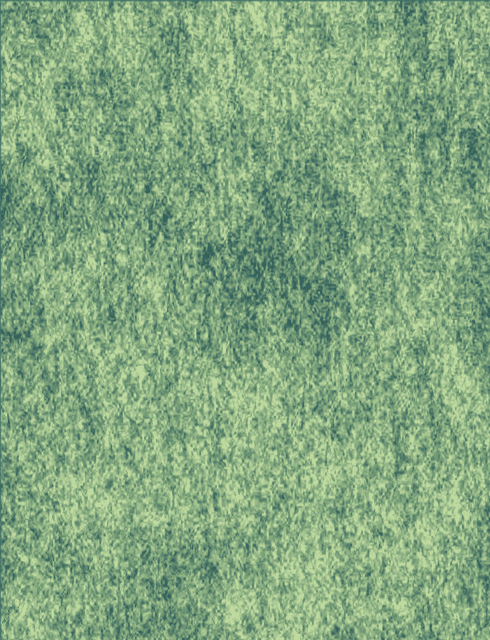
This texture is drawn by a Shadertoy shader. Its source:

```glsl
float hash(vec2 p) {
    return fract(sin(dot(p, vec2(127.1, 311.7))) * 43758.5453);
}

// Value noise, centred on zero
float noise(vec2 p) {
    vec2 cell = floor(p), f = fract(p);
    f = f * f * (3.0 - 2.0 * f);
    float low = mix(hash(cell), hash(cell + vec2(1, 0)), f.x);
    float high = mix(hash(cell + vec2(0, 1)), hash(cell + vec2(1, 1)), f.x);
    return mix(low, high, f.y) - 0.5;
}

// Broad, slightly upright blotches
float clouds(vec2 p) {
    float sum = 0.0, amplitude = 0.5;
    for (int i = 0; i < 4; i++) {
        sum += amplitude * noise(p);
        p = p * 2.03 + vec2(17.3, 9.1);
        amplitude *= 0.6;
    }
    return sum;
}

// Teal through sage to pale green
vec3 palette(float t) {
    vec3 teal = vec3(0.27, 0.44, 0.39);
    vec3 sage = vec3(0.49, 0.64, 0.48);
    vec3 pale = vec3(0.67, 0.79, 0.58);
    return t < 0.55 ? mix(teal, sage, t / 0.55)
                    : mix(sage, pale, (t - 0.55) / 0.45);
}

void mainImage(out vec4 fragColor, in vec2 fragCoord) {
    vec2 uv = fragCoord / iResolution.y;
    float width = iResolution.x / iResolution.y;

    // Bend the upright fibres a little
    vec2 p = uv;
    p.x += 0.005 * noise(uv * vec2(55.0, 42.0));
    p.y += 0.006 * noise(uv * vec2(90.0, 35.0) + 31.0);

    // Fine grain, short fibres, long streaks and clouds
    float tone = 3.2 * noise(p * vec2(310.0, 175.0));
    tone += 1.9 * noise(p * vec2(420.0, 330.0) + 53.7);
    tone += 1.7 * noise(p * vec2(130.0, 52.0) + 11.3);
    tone += 1.1 * noise(p * vec2(65.0, 13.0) + 71.9);
    tone += 3.2 * clouds(p * vec2(8.5, 6.5) + 4.6);

    // Shaded left and right margins
    float margin = min(uv.x, width - uv.x);
    tone -= 0.5 * exp(-margin * 45.0);

    vec3 color = palette(clamp(0.59 + 0.31 * tone, -0.15, 1.2));

    // Thin dark rule along the top and left edges
    float edge = min(uv.x + 0.0008, 1.0 - uv.y);
    float rule = 1.0 - smoothstep(0.0012, 0.0032, edge);
    color = mix(color, vec3(0.25, 0.44, 0.41), 0.8 * rule);

    fragColor = vec4(color, 1.0);
}
```
